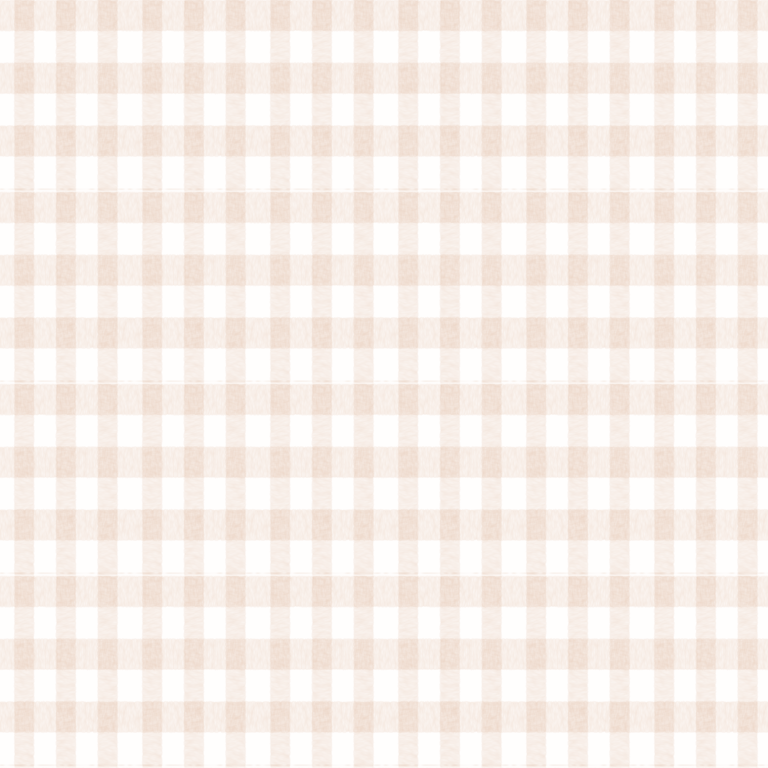
Reproduce this pattern procedurally as a WebGL 1 fragment shader.

```glsl
precision highp float;
// Pale beige gingham: a woven swatch, tiled 6 across and 4 down, holds three
// warp and three weft stripes that multiply where they cross. Wrapped cellular
// noise, stretched along the fibres, gives streaks that repeat per swatch.

uniform vec2 u_resolution;

const float TAU = 6.2831853;

vec2 hash2(vec2 p) {
  vec3 q = fract(vec3(p.xyx) * vec3(0.1031, 0.1030, 0.0973));
  q += dot(q, q.yzx + 33.33);
  return fract((q.xx + q.yz) * q.zy);
}

// Distance to the nearest scattered point, repeating every "cells" cells.
float cellular(vec2 p, vec2 cells) {
  vec2 base = floor(p);
  float nearest = 2.0;
  for (int j = -1; j <= 1; j++) {
    for (int i = -1; i <= 1; i++) {
      vec2 cell = base + vec2(float(i), float(j));
      nearest = min(nearest, length(cell + hash2(mod(cell, cells)) - p));
    }
  }
  return nearest;
}

// Streaks of two sizes, roughly -0.5 to 0.5.
float fibres(vec2 t, vec2 cells) {
  float coarse = cellular(t * cells, cells);
  float fine = cellular(t * cells * 2.0 + 0.5, cells * 2.0);
  return 0.6 * coarse + 0.4 * fine - 0.48;
}

// Signed distance to three evenly pitched stripes within one swatch.
float stripes(float x, float first, float pitch, float halfWidth) {
  float d = 1.0;
  for (int i = 0; i < 3; i++) {
    float offset = x - first - pitch * float(i);
    d = min(d, abs(fract(offset + 0.5) - 0.5));
  }
  return d - halfWidth;
}

void main() {
  vec2 uv = gl_FragCoord.xy / u_resolution;
  vec2 repeats = vec2(6.0, 4.0);
  vec2 t = fract(vec2(uv.x, 1.0 - uv.y) * repeats);
  vec2 soft = max(vec2(0.0014), 0.75 / u_resolution) * repeats;

  // Gently bent fibres: across the warp stripes, along the weft's height.
  vec2 bend = vec2(sin(TAU * (3.0 * t.y + t.x)), sin(TAU * (3.0 * t.x + 2.0 * t.y)));
  float warpGrain = fibres(t + vec2(0.0, 0.008 * bend.y), vec2(11.0, 46.0));
  float weftGrain = fibres(t + vec2(0.006 * bend.x, 0.0), vec2(36.0, 20.0));

  // Slightly ragged stripe edges.
  float warpEdge = stripes(t.x, 0.189, 0.326, 0.077) + 0.012 * warpGrain;
  float weftEdge = stripes(t.y, 0.081, 0.3265, 0.080) + 0.010 * weftGrain;
  float warp = 1.0 - smoothstep(-soft.x, soft.x, warpEdge);
  float weft = 1.0 - smoothstep(-soft.y, soft.y, weftEdge);

  // Stripes darken the cloth like thin dye.
  vec3 color = vec3(1.0, 0.996, 0.994);
  color *= 1.0 - vec3(0.030, 0.064, 0.088) * warp * (1.0 + 0.8 * warpGrain);
  color *= 1.0 - vec3(0.028, 0.062, 0.086) * weft * (1.0 + 0.9 * weftGrain);

  // Broken thread and pale gap along each swatch's lower seam.
  float thread = 1.0 - smoothstep(0.002, 0.002 + soft.y, abs(t.y - 0.986));
  float gap = 1.0 - smoothstep(0.001, 0.001 + soft.y, abs(t.y - 0.997));
  float dashes = 0.6 + 0.4 * sin(TAU * 9.0 * t.x + 2.0 * sin(TAU * 4.0 * t.x));
  color *= 1.0 - vec3(0.022, 0.045, 0.062) * thread * dashes;
  color = mix(color, vec3(0.995, 0.98, 0.97), 0.45 * gap);

  gl_FragColor = vec4(color, 1.0);
}
```
